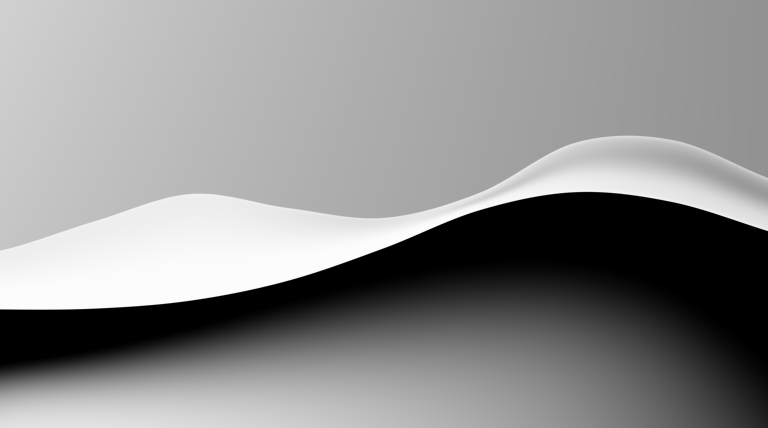
Give the GLSL for this background, as a Shadertoy shader.

```glsl
// Draws a flowing white sheet between a grey backdrop and a soft black shadow.

const int KNOTS = 11;

// Heights at even steps of 1/8, with one extra knot beyond each side
const float SHEET_TOP[KNOTS] = float[KNOTS](
    0.379, 0.414, 0.484, 0.547, 0.514, 0.491, 0.550, 0.667, 0.673, 0.584, 0.500);
const float SHEET_BASE[KNOTS] = float[KNOTS](
    0.283, 0.277, 0.279, 0.298, 0.344, 0.420, 0.509, 0.551, 0.528, 0.460, 0.390);
const float SHADOW_END[KNOTS] = float[KNOTS](
    0.120, 0.151, 0.186, 0.237, 0.298, 0.353, 0.391, 0.391, 0.326, 0.163, -0.050);

// Smooth cubic curve through the knots
float curve(float x, float knots[KNOTS]) {
    float s = x * 8.0;
    int i = int(clamp(floor(s), 0.0, 7.0));
    float t = s - float(i);
    float a = knots[i], b = knots[i + 1], c = knots[i + 2], d = knots[i + 3];
    return b + 0.5 * t * (c - a + t * (2.0 * a - 5.0 * b + 4.0 * c - d
             + t * (3.0 * (b - c) + d - a)));
}

// Soft bell of the given width
float bell(float x, float centre, float width) {
    float d = (x - centre) / width;
    return exp(-d * d);
}

// Backdrop darkens to the right and slightly downward on the left
float backdropTone(vec2 p) {
    return 0.82 - 0.30 * p.x + 0.05 * p.x * p.x - 0.08 * (1.0 - p.y) * (1.0 - p.x);
}

// Floor light emerges gradually below the black shadow
float floorTone(vec2 p, float shadowEnd) {
    float depth = max(shadowEnd - p.y, 0.0);
    float softness = mix(0.07, 0.19, smoothstep(0.0, 0.65, p.x));
    float light = 0.92 - 0.67 * pow(clamp(p.x, 0.0, 1.0), 2.4);
    return light * (1.0 - exp(-pow(depth / softness, 1.5)));
}

// Sheet shading: t runs from its lower edge (0) to its upper edge (1)
float sheetTone(vec2 p, float t, float top, float base) {
    float rightSide = smoothstep(0.52, 1.0, p.x);
    float tone = 0.99 - 0.06 * smoothstep(0.2, 1.0, t) - 0.10 * rightSide;
    // Grey valley beside the first crest
    tone -= 0.06 * bell(p.x, 0.48, 0.12) * smoothstep(0.35, 1.0, t);
    // Shaded fold under the second crest
    tone -= 0.25 * rightSide * bell(t, 0.68, 0.30);
    // Narrow crease where the sheet twists
    tone -= 0.10 * bell(p.x, 0.65, 0.08) * bell(t, 0.58, 0.18);
    // Bright rims on both edges
    float rim = bell(p.y, base, 0.006) + 0.5 * bell(p.y, top, 0.006);
    return mix(tone, 0.98, 0.6 * min(rim, 1.0));
}

// Antialiased coverage above an edge
float above(float y, float edge, float pixel) {
    return smoothstep(-pixel, pixel, y - edge);
}

void mainImage(out vec4 fragColor, in vec2 fragCoord) {
    vec2 p = fragCoord / iResolution.xy;
    float pixel = 0.8 / iResolution.y;
    float top = curve(p.x, SHEET_TOP);
    float base = curve(p.x, SHEET_BASE);
    float t = clamp((p.y - base) / max(top - base, 0.001), 0.0, 1.0);

    // Stack floor, sheet and backdrop
    float tone = floorTone(p, curve(p.x, SHADOW_END));
    tone = mix(tone, sheetTone(p, t, top, base), above(p.y, base, pixel));
    tone = mix(tone, backdropTone(p), above(p.y, top, pixel));
    fragColor = vec4(vec3(tone), 1.0);
}
```
